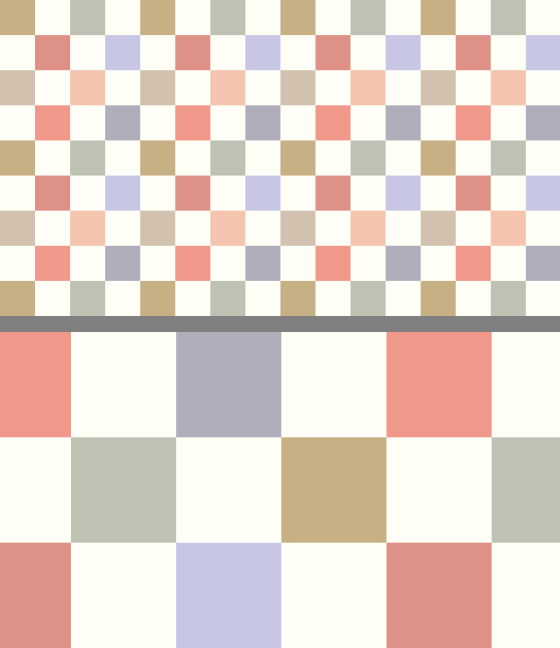
Top, the full canvas; bottom, a detail of the centre.
Write a WebGL 2 fragment shader that draws this pattern.

```glsl
#version 300 es
precision highp float;
// A pastel checkerboard: cream squares alternate with flat tints.
// Eight tints, two per row, repeat in a block of four by four squares.
// Edges are box filtered by blending the four squares around a corner.

uniform vec2 u_resolution;
out vec4 fragColor;

const vec2 GRID = vec2(15.975, 9.0);   // squares across and down the canvas
const float EDGE_SOFTNESS = 1.0;       // edge width in pixel footprints

const vec3 CREAM = vec3(1.0, 1.0, 0.97);

// Two tints for each row of the block, from the bottom row up.
const vec3 TINTS[8] = vec3[8](
    vec3(0.785, 0.692, 0.520),   // gold
    vec3(0.742, 0.762, 0.700),   // sage
    vec3(0.942, 0.596, 0.540),   // coral
    vec3(0.695, 0.684, 0.732),   // dusk violet
    vec3(0.824, 0.755, 0.688),   // taupe
    vec3(0.960, 0.768, 0.685),   // peach
    vec3(0.870, 0.574, 0.530),   // rose
    vec3(0.780, 0.780, 0.898)    // lavender
);

// Flat colour of one square, by its column and row.
vec3 squareColor(ivec2 cell) {
    if (((cell.x + cell.y) & 1) == 1) return CREAM;
    int row = cell.y & 3;
    int side = (cell.x >> 1) & 1;
    return TINTS[row * 2 + side];
}

void main() {
    vec2 p = gl_FragCoord.xy / u_resolution * GRID;
    vec2 footprint = EDGE_SOFTNESS * GRID / u_resolution;

    // Coverage on the upper right side of the nearest grid corner.
    vec2 corner = floor(p + 0.5);
    vec2 cover = clamp((p - corner) / footprint + 0.5, 0.0, 1.0);

    // Blend the four squares that meet there.
    ivec2 c = ivec2(corner);
    vec3 below = mix(squareColor(c - ivec2(1, 1)), squareColor(c - ivec2(0, 1)), cover.x);
    vec3 above = mix(squareColor(c - ivec2(1, 0)), squareColor(c), cover.x);
    fragColor = vec4(mix(below, above, cover.y), 1.0);
}
```
